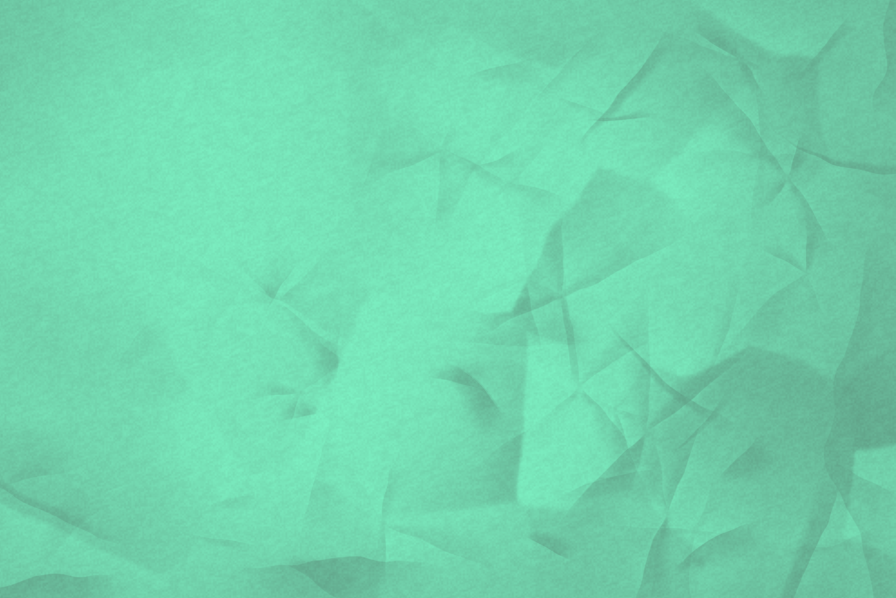
A Shadertoy shader for this texture:

```glsl
// Crumpled mint-green paper with soft facets, pinched creases and fine fibres.
#define SHADOW_COLOR vec3(0.39, 0.67, 0.56)
#define LIGHT_COLOR vec3(0.47, 0.90, 0.73)
#define BASE_TONE 1.09
#define VIGNETTE 0.70
#define CREASE_COUNT 34
#define CREASE_DEPTH 0.40
#define PINCH_COUNT 20
#define PINCH_DEPTH 0.42
#define FACET_DEPTH 0.55
#define CLOUD_DEPTH 0.50
#define GRAIN 0.19

vec2 hash22(vec2 p) {
    vec3 a = fract(p.xyx * vec3(0.1031, 0.1030, 0.0973));
    a += dot(a, a.yzx + 33.33);
    return fract((a.xx + a.yz) * a.zy);
}

float valueNoise(vec2 p) {
    vec2 i = floor(p), f = fract(p);
    f = f * f * (3.0 - 2.0 * f);
    float low = mix(hash22(i).x, hash22(i + vec2(1, 0)).x, f.x);
    float high = mix(hash22(i + vec2(0, 1)).x, hash22(i + vec2(1, 1)).x, f.x);
    return mix(low, high, f.y);
}

float fbm(vec2 p) {
    float sum = 0.0, amp = 0.5;
    for (int i = 0; i < 4; i++) {
        sum += amp * valueNoise(p);
        p = mat2(1.6, 1.2, -1.2, 1.6) * p + 17.3;
        amp *= 0.5;
    }
    return sum / 0.9375;
}

mat2 rotation(float a) {
    return mat2(cos(a), -sin(a), sin(a), cos(a));
}

// Calm at the upper left, crumpled elsewhere.
float crumpling(vec2 p) {
    return smoothstep(-0.45, 0.2, p.x - p.y);
}

// Tilted cells: each one shades along its own slope, with narrow blended borders.
float facets(vec2 p) {
    vec2 cell = floor(p);
    float sum = 0.0, total = 0.0;
    for (int y = -1; y <= 1; y++)
    for (int x = -1; x <= 1; x++) {
        vec2 id = cell + vec2(x, y);
        vec2 toSite = p - id - hash22(id + 40.0);
        vec2 slope = hash22(id + 91.0) * 2.0 - 1.0;
        float weight = exp(-55.0 * dot(toSite, toSite));
        sum += weight * dot(toSite, slope);
        total += weight;
    }
    return sum / total;
}

// One bent crease: a wedge of shadow, a lit rim and a dark pinch at its middle.
float crease(vec2 p, float id, float edge) {
    vec2 place = hash22(vec2(id, 7.0)), shape = hash22(vec2(id, 23.0));
    vec2 form = hash22(vec2(id, 61.0));
    vec2 center = vec2(mix(0.05, 1.5, place.x), mix(-0.02, 0.95, place.y));
    float halfLength = mix(0.06, 0.21, shape.x * shape.x);
    vec2 q = rotation(mix(-0.9, 1.35, shape.y)) * (p - center);
    q.y += (form.y - 0.5) * 2.0 * q.x * q.x;
    q.y *= fract(form.x * 7.0) < 0.5 ? -1.0 : 1.0;

    float along = q.x / halfLength;
    float taper = 1.0 - smoothstep(0.25, 1.0, abs(along));
    float width = mix(0.018, 0.10, form.y) * clamp(0.6 + 0.5 * along, 0.08, 1.2);
    float side = smoothstep(-edge, edge, q.y);
    float wedge = side * (1.0 - smoothstep(0.35 * width, width, q.y));
    float rim = (1.0 - side) * exp(-abs(q.y) / 0.006);
    float pinch = exp(-abs(q.y) / 0.0025) * pow(taper, 3.0);
    return crumpling(center) * mix(0.3, 1.0, form.x) * taper * (0.4 * rim - wedge - 0.4 * pinch);
}

// Straight folds fanning out from one pinched point, each shaded on one side.
float pinchedPoint(vec2 p, float id, float edge) {
    vec2 center = vec2(0.4, 0.1) + vec2(1.0, 0.82) * fract(id * vec2(0.618, 0.755) + 0.21);
    vec2 d = p - center;
    float r = length(d), sum = 0.0;
    for (int k = 0; k < 4; k++) {
        vec2 h = hash22(vec2(id * 3.0, float(k) + 130.0));
        vec2 q = rotation(1.571 * (float(k) + h.x) + id) * d;
        q.y *= h.y < 0.5 ? -1.0 : 1.0;
        float reach = mix(0.05, 0.30, h.y);
        float fade = smoothstep(0.0, 0.02, q.x) * (1.0 - smoothstep(0.35 * reach, reach, r));
        float side = smoothstep(-edge, edge, q.y);
        float spread = 0.008 + 0.5 * max(q.x, 0.0);
        float shade = side * (1.0 - smoothstep(0.15 * spread, spread, q.y));
        float rim = (1.0 - side) * exp(-abs(q.y) / 0.008);
        sum += fade * mix(0.2, 0.85, h.x) * (0.4 * rim - shade);
    }
    sum -= 0.5 * exp(-r / 0.006);
    return crumpling(center) * sum;
}

// Shadow outside a jagged fold that runs along a border of the sheet.
float borderFold(float along, float inset, float edge) {
    float line = 0.11 * fbm(vec2(along * 4.0, 3.0)) + 0.08 * valueNoise(vec2(along * 3.0, 8.0)) - 0.025;
    float depth = line - inset;
    return smoothstep(-edge, edge, depth) * exp(-max(depth, 0.0) / 0.07)
         * smoothstep(0.2, 0.6, valueNoise(vec2(along * 3.5, 21.0)));
}

// Speckle and short fibres lying at a slight tilt.
float paperGrain(vec2 p) {
    float fibre = valueNoise(rotation(0.35) * p * vec2(75.0, 240.0));
    float speckle = valueNoise(p * 330.0 + 9.0);
    float mottle = valueNoise(p * 95.0 + 31.0);
    return 0.6 * fibre + 1.0 * speckle + 0.4 * mottle - 1.0;
}

void mainImage(out vec4 fragColor, in vec2 fragCoord) {
    vec2 p = fragCoord / iResolution.y;
    float aspect = iResolution.x / iResolution.y;
    float edge = max(0.0018, 0.7 / iResolution.y);

    // Broad light, darker towards the corners
    float tone = BASE_TONE - VIGNETTE * smoothstep(0.1, 1.0, distance(p, vec2(0.42 * aspect, 0.58)));
    tone += CLOUD_DEPTH * (fbm(p * 3.0 + 5.0) - 0.5);

    // Facets and folds
    vec2 bent = p + 0.06 * (vec2(fbm(p * 5.0), fbm(p * 5.0 + 50.0)) - 0.5);
    float folded = mix(0.15, 1.0, crumpling(p)) * smoothstep(0.0, 0.5, valueNoise(p * 4.0 + 12.0));
    tone += FACET_DEPTH * folded * facets(rotation(0.5) * bent * 3.6);
    float relief = 0.0, pinches = 0.0;
    for (int i = 0; i < CREASE_COUNT; i++)
        relief += crease(bent, float(i) + 1.0, edge);
    for (int i = 0; i < PINCH_COUNT; i++)
        pinches += pinchedPoint(bent, float(i) + 1.0, edge);
    tone += CREASE_DEPTH * max(relief, -1.5) + PINCH_DEPTH * clamp(pinches, -1.2, 0.6);
    tone -= 0.5 * borderFold(p.x, p.y, edge) + 0.3 * borderFold(p.y + 9.0, aspect - p.x, edge);

    // Soft limits on highlights and shadows, then grain
    float excess = max(tone - 0.85, 0.0), lack = max(0.3 - tone, 0.0);
    tone = clamp(tone, 0.3, 0.85) + 0.22 * (1.0 - exp(-excess / 0.22));
    tone -= 0.4 * (1.0 - exp(-lack / 0.4));
    tone += GRAIN * paperGrain(p);
    fragColor = vec4(mix(SHADOW_COLOR, LIGHT_COLOR, clamp(tone, -0.4, 1.2)), 1.0);
}
```
